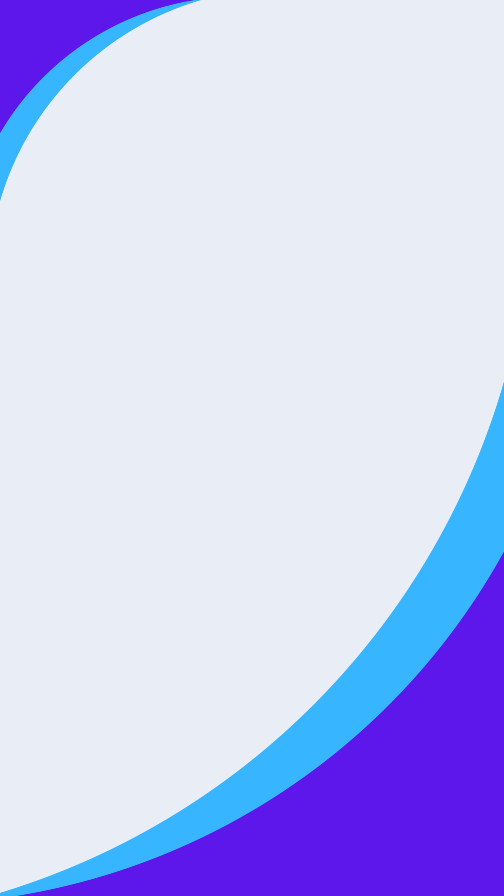
Reproduce this background procedurally as a WebGL 1 fragment shader.

```glsl
precision highp float;

uniform vec2 u_resolution;

// Coverage of the area outside a circle, with a one-pixel soft edge
float outside(vec2 p, vec2 center, float radius) {
    float soft = 0.5 / u_resolution.x;
    return smoothstep(-soft, soft, length(p - center) - radius);
}

void main() {
    // Width spans 0 to 1, height follows the aspect ratio
    vec2 p = gl_FragCoord.xy / u_resolution.x;
    float top = u_resolution.y / u_resolution.x;
    vec2 q = vec2(p.x, p.y - top);

    vec3 paper = vec3(0.914, 0.929, 0.965);
    vec3 sky = vec3(0.22, 0.71, 1.0);
    vec3 violet = vec3(0.365, 0.09, 0.92);

    // Lower right sweep
    vec3 color = mix(paper, sky, outside(p, vec2(-0.433, 1.433), 1.491));
    color = mix(color, violet, outside(p, vec2(-0.185, 1.3345), 1.352));

    // Upper left sweep, limited to its corner
    float corner = 1.0 - step(0.463, q.x - q.y);
    color = mix(color, sky, corner * outside(q, vec2(0.5625, -0.5625), 0.5856));
    color = mix(color, violet, corner * outside(q, vec2(0.4734, -0.5417), 0.5486));

    gl_FragColor = vec4(color, 1.0);
}
```
